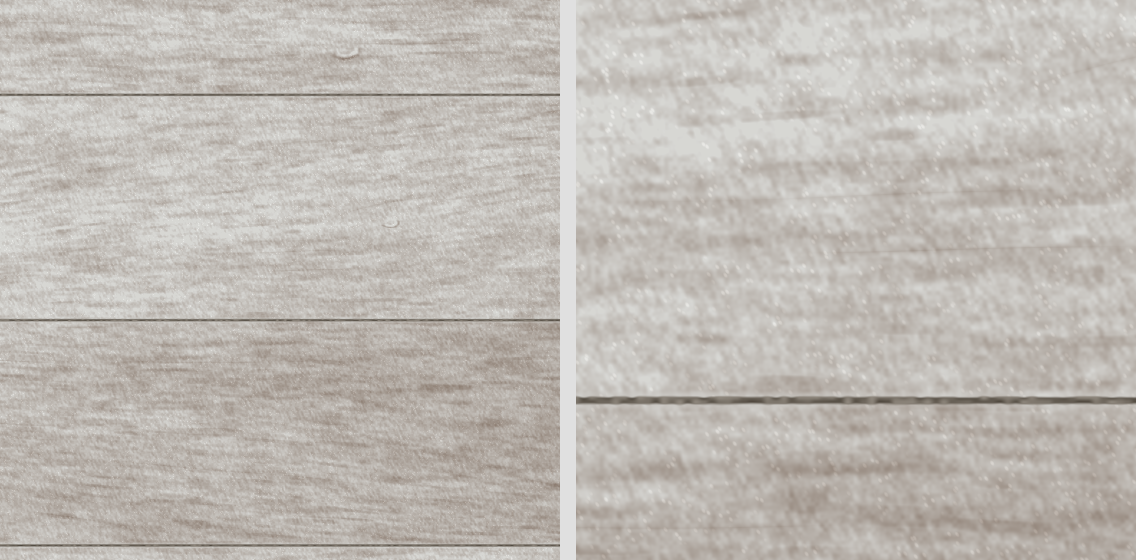
Left: the whole. Right: its middle third, enlarged.
Write a WebGL 2 fragment shader that draws this texture.

```glsl
#version 300 es
precision highp float;
// Pale whitewashed oak planks laid horizontally, with thin dark seams.

#define PLANK_HEIGHT 0.4023
#define FIRST_SEAM 0.026
#define SEAM_HALF 0.0021
#define BASE_TONE 0.735
#define PLANK_CONTRAST 0.14
#define GRAIN_TILT 0.10
#define GRAIN_DEPTH 0.30
#define VEIN_DEPTH 0.36
#define FUZZ_DEPTH 0.38
#define DARK_WOOD vec3(0.60, 0.55, 0.51)
#define PALE_WOOD vec3(0.82, 0.815, 0.80)
#define SEAM_COLOR vec3(0.40, 0.37, 0.33)

uniform vec2 u_resolution;
out vec4 fragColor;

float hash(vec2 p) {
    vec3 q = fract(p.xyx * vec3(0.1031, 0.1030, 0.0973));
    q += dot(q, q.yzx + 33.33);
    return fract((q.x + q.y) * q.z);
}

float noise(vec2 p) {
    vec2 cell = floor(p), f = fract(p);
    f = f * f * (3.0 - 2.0 * f);
    return mix(mix(hash(cell), hash(cell + vec2(1, 0)), f.x),
               mix(hash(cell + vec2(0, 1)), hash(cell + vec2(1, 1)), f.x), f.y);
}

// Distance to the nearest scattered point, in cells
float cellular(vec2 p) {
    vec2 cell = floor(p);
    float nearest = 2.0;
    for (int y = -1; y <= 1; y++)
        for (int x = -1; x <= 1; x++) {
            vec2 c = cell + vec2(x, y);
            vec2 point = c + vec2(hash(c), hash(c + 57.0));
            nearest = min(nearest, length(p - point));
        }
    return nearest;
}

// Grain coordinates: tilt alternates per plank and fades away from a central band
vec2 bendGrain(vec2 p, float plank, float across) {
    float band = (across - 0.3 - 0.3 * plank) / 0.35;
    float tilt = -GRAIN_TILT * cos(3.14159 * plank) * exp(-band * band);
    float sway = 0.003 * sin(p.x * 9.0 + plank * 2.0) + 0.001 * sin(p.x * 23.0 + p.y * 31.0);
    return vec2(p.x + 7.3 * plank, p.y - tilt * (p.x - 0.5) + sway) + 20.0;
}

float grainTone(vec2 q) {
    float broad = noise(q * vec2(2.0, 17.0)) - 0.5;
    float streak = noise(q * vec2(10.0, 78.0)) - 0.5;
    float fine = noise(q * vec2(34.0, 175.0)) - 0.5;
    return GRAIN_DEPTH * (0.75 * broad + streak + 1.2 * fine);
}

// Thin long veins and short dark pores, broken up by patches
float veins(vec2 q) {
    float ridge = 1.0 - abs(2.0 * noise(q * vec2(2.6, 30.0) + 5.0) - 1.0);
    float patches = smoothstep(0.45, 0.85, noise(q * vec2(7.0, 26.0) + 9.0));
    float pores = smoothstep(0.64, 0.92, noise(q * vec2(17.0, 125.0) + 31.0));
    return 0.8 * pow(ridge, 12.0) * patches + 0.65 * pores;
}

// Small crescent dent: pale lip over a dark shadow
float dent(vec2 p, float plank) {
    vec2 center = vec2(0.776 - 0.079 * plank,
                       FIRST_SEAM + PLANK_HEIGHT * (plank + 0.668 - 0.234 * plank));
    vec2 d = (p - center) / (vec2(0.011, 0.007) * (0.4 + 0.7 * plank));
    d += 0.3 * (noise(p * 90.0) - 0.5);
    float r = length(d);
    float lower = smoothstep(0.2, -0.5, d.y - 0.4 * d.x) * step(0.5, plank);
    float lip = smoothstep(0.35, 0.0, abs(r - 0.8));
    float shadow = smoothstep(0.3, 0.0, abs(r - 1.25));
    return lower * (0.45 * lip - 0.45 * shadow);
}

void main() {
    vec2 p = gl_FragCoord.xy / u_resolution;
    float pixel = 1.0 / u_resolution.y;
    float row = (p.y - FIRST_SEAM) / PLANK_HEIGHT;
    float plank = floor(row), across = fract(row);

    // Wood tone: plank shade, side falloff, grain
    vec2 q = bendGrain(p, plank, across);
    float tone = BASE_TONE + PLANK_CONTRAST * cos(2.1 * (plank - 1.4));
    tone -= 0.17 * (p.x - 0.5);
    tone += grainTone(q) - VEIN_DEPTH * veins(q) + dent(p, plank);

    // Slanted fuzz and tiny bright flecks of the embossed surface
    vec2 slanted = vec2(p.x + 0.4 * p.y, p.y);
    float fuzz = noise(slanted * vec2(270.0, 170.0)) + 0.6 * noise(p * 390.0 + 11.0);
    tone += FUZZ_DEPTH * (fuzz - 0.8);
    float fleck = smoothstep(0.26, 0.06, cellular(slanted * vec2(165.0, 130.0)));
    fleck *= smoothstep(0.4, 0.8, noise(p * 95.0 + 3.0));
    vec3 color = mix(DARK_WOOD, PALE_WOOD, clamp(tone, -0.3, 1.1)) + 0.07 * fleck;

    // Seams: pale bevel around a dark, grainy broken line
    float seamDistance = (0.5 - abs(across - 0.5)) * PLANK_HEIGHT;
    float bevel = smoothstep(0.0065, 0.003, seamDistance);
    color = mix(color, PALE_WOOD, 0.4 * bevel);
    float wear = noise(vec2(p.x * 210.0, p.y * 330.0));
    float halfWidth = SEAM_HALF * (0.75 + 0.5 * wear);
    float soft = 0.0006 + 0.6 * pixel;
    float seam = 1.0 - smoothstep(halfWidth - soft, halfWidth + soft, seamDistance);
    color = mix(color, SEAM_COLOR + 0.28 * (wear - 0.45), 0.95 * seam);

    fragColor = vec4(color, 1.0);
}
```
